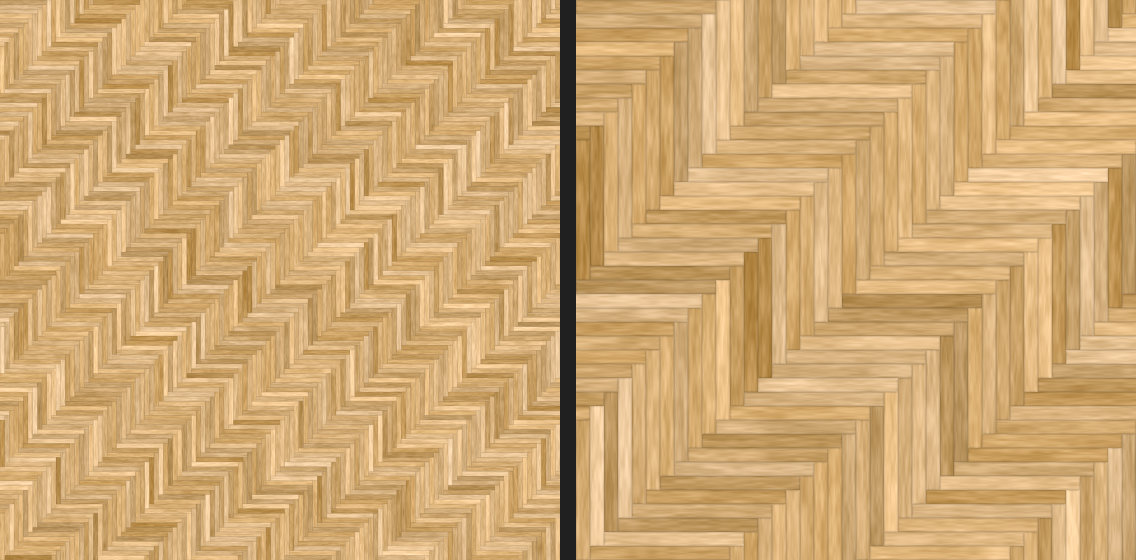
Left: the whole. Right: its middle third, enlarged.
Reproduce this texture procedurally as a Shadertoy shader.

```glsl
// Herringbone parquet of narrow oak strips, six repeats across and down.
// The canvas is cut into square cells one strip wide; the diagonal position
// of a cell tells which strip owns it, and that strip seeds tone and grain.

const float REPEATS = 6.0;        // pattern periods per canvas side
const float STRIP_LENGTH = 10.0;  // strip length in strip widths
const float DIAGONAL_SHIFT = 1.0; // phase of the staircase, in cells
const int SAMPLES = 3;            // antialiasing samples per axis

const vec3 OAK_MEAN = vec3(0.845, 0.689, 0.472);
const vec3 OAK_RANGE = vec3(0.23, 0.24, 0.28);    // from dark to light wood
const vec3 GREY_TINT = vec3(-0.006, 0.009, 0.036);

// Integer hash of a lattice point, giving two values in 0..1
vec2 hash2(vec2 p) {
    uvec2 q = uvec2(ivec2(p)) * uvec2(1597334673u, 3812015801u);
    uint n = (q.x ^ q.y) * 1597334673u;
    n = (n ^ (n >> 15u)) * 2246822519u;
    n ^= n >> 13u;
    uint m = n * 3266489917u;
    m ^= m >> 16u;
    return vec2(float(n & 65535u), float(m & 65535u)) / 65535.0;
}

// Smooth value noise in 0..1
float valueNoise(vec2 p) {
    vec2 i = floor(p);
    vec2 f = p - i;
    f = f * f * (3.0 - 2.0 * f);
    float low = mix(hash2(i).x, hash2(i + vec2(1, 0)).x, f.x);
    float high = mix(hash2(i + vec2(0, 1)).x, hash2(i + vec2(1, 1)).x, f.x);
    return mix(low, high, f.y);
}

// Finds the strip under p: local is (along, across), id is unique per strip
void findStrip(vec2 p, out vec2 local, out vec2 id) {
    vec2 cell = floor(p);
    vec2 f = p - cell;
    float period = 2.0 * STRIP_LENGTH;
    float diagonal = cell.x - cell.y - DIAGONAL_SHIFT;
    float band = floor((diagonal + 0.5) / period);
    float along = diagonal - band * period;
    if (along < STRIP_LENGTH - 0.5) {
        local = vec2(along + f.x, f.y);
        id = vec2(cell.y, 2.0 * band);
    } else {
        local = vec2(period - 1.0 - along + f.y, f.x);
        id = vec2(cell.x, 2.0 * band + 1.0);
    }
}

// Lengthwise streaks, from broad bands to thin fibres, centred on zero
float woodGrain(vec2 local, vec2 seed) {
    vec2 p = local + floor(seed * 400.0) * vec2(11.0, 3.0);
    float broad = valueNoise(p * vec2(0.3, 2.0)) - 0.5;
    float streak = valueNoise(p * vec2(0.6, 5.0) + 70.0) - 0.5;
    float fibre = valueNoise(p * vec2(1.4, 11.0) + 190.0) - 0.5;
    return 0.34 * broad + 0.38 * streak + 0.3 * fibre;
}

// Dark hairline along the strip outline
float seamShade(vec2 local) {
    vec2 edge = min(local, vec2(STRIP_LENGTH, 1.0) - local);
    return mix(0.86, 1.0, smoothstep(0.0, 0.13, min(edge.x, edge.y)));
}

vec3 parquet(vec2 p) {
    vec2 local, id;
    findStrip(p, local, id);
    vec2 toneSeed = hash2(id);
    vec2 tintSeed = hash2(id + vec2(517, 263));
    float tone = 0.64 * (toneSeed.x + toneSeed.y - 1.0);
    tone += woodGrain(local, tintSeed);
    vec3 wood = OAK_MEAN + OAK_RANGE * tone;
    wood += GREY_TINT * (2.0 * tintSeed.x - 1.0);
    return wood * seamShade(local);
}

void mainImage(out vec4 fragColor, in vec2 fragCoord) {
    float cells = REPEATS * 2.0 * STRIP_LENGTH;
    float scale = cells / iResolution.y;
    vec3 total = vec3(0.0);
    // Average a small grid of samples inside each pixel
    for (int y = 0; y < SAMPLES; y++) {
        for (int x = 0; x < SAMPLES; x++) {
            vec2 offset = (vec2(x, y) + 0.5) / float(SAMPLES) - 0.5;
            total += parquet((fragCoord + offset) * scale);
        }
    }
    fragColor = vec4(total / float(SAMPLES * SAMPLES), 1.0);
}
```
